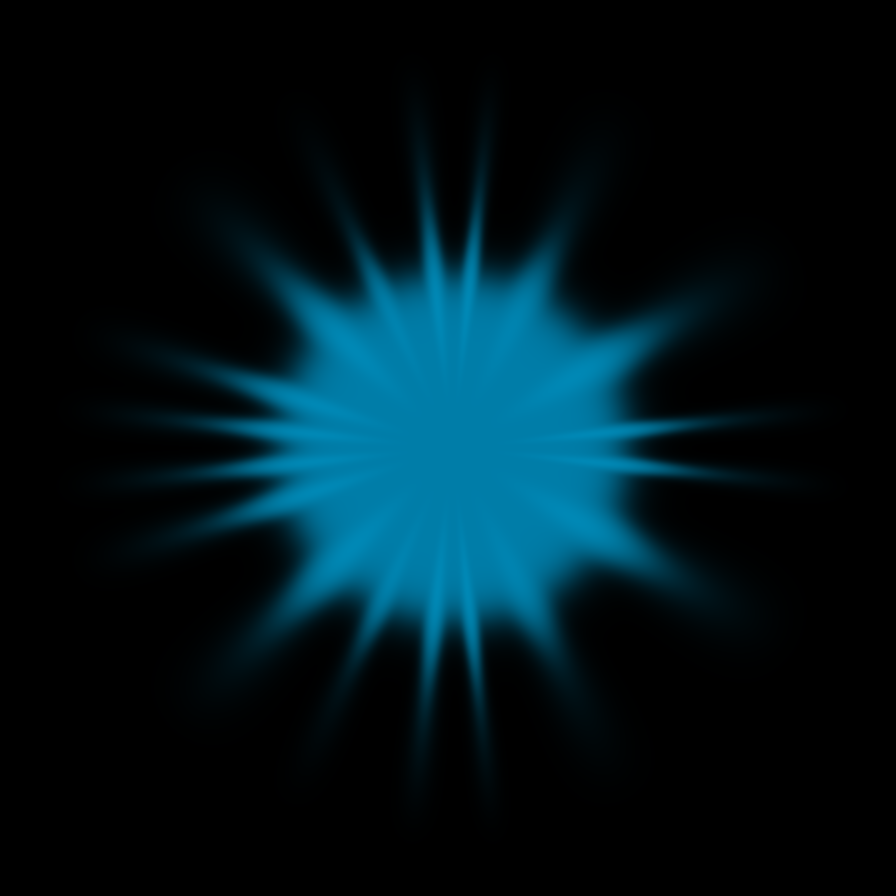
Give the GLSL for this background, as a WebGL 1 fragment shader.

```glsl
precision highp float;

uniform vec2 u_resolution;

const float PI = 3.14159265;
const int MAX_RAYS = 5;

// Soft angular profile of one ray, all in degrees
float rayProfile(float angle, float direction, float width) {
  float d = (angle - direction) / width;
  return exp(-d * d);
}

// Rays spread unevenly over a quarter turn, wider towards its middle
float rayFan(float angle, float count, float bow, float narrow, float wide) {
  float gap = 1.0;
  for (int i = 0; i < MAX_RAYS; i++) {
    if (float(i) >= count) break;
    float t = float(i) / (count - 1.0);
    float wave = sin(2.0 * PI * t);
    float direction = mix(5.7, 84.0, t) - 4.3 * wave + bow * wave * wave;
    float swell = pow(sin(PI * t), 4.0) * (1.0 - 0.6 * t);
    float strength = 1.0 - 0.35 * max(0.0, -wave);
    gap *= 1.0 - strength * rayProfile(angle, direction, narrow + wide * swell);
  }
  return 1.0 - gap;
}

// Both fans, mirrored across the horizontal axis
float rayMask(vec2 p) {
  float angle = degrees(atan(abs(p.y), p.x + 1e-5));
  float right = rayFan(angle, 4.0, 2.8, 2.2, 10.0);
  float left = rayFan(180.0 - angle, 5.0, -3.4, 2.7, 5.0);
  return 1.0 - (1.0 - right) * (1.0 - left);
}

// Bright core whose edge reaches further and softer along the rays
float coreGlow(float radius, float rays) {
  float edge = mix(0.194, 0.24, rays);
  float softness = mix(0.013, 0.025, rays);
  return 1.0 / (1.0 + exp((radius - edge) / softness));
}

// Faint streak fading out towards the tip of a ray
float rayTail(float radius, float rays) {
  return 0.24 * rays * (1.0 - smoothstep(0.19, 0.46, radius));
}

void main() {
  vec2 uv = gl_FragCoord.xy / u_resolution;
  vec2 p = uv - vec2(0.505, 0.5);
  float radius = length(p);
  float rays = rayMask(p);

  // The rays brighten where they leave the core
  vec3 coreBlue = vec3(0.0, 0.49, 0.66);
  vec3 rayBlue = vec3(0.0, 0.56, 0.745);
  vec3 blue = mix(coreBlue, rayBlue, rays * smoothstep(0.04, 0.2, radius));

  float core = coreGlow(radius, rays);
  float light = core + (1.0 - core) * rayTail(radius, rays);
  gl_FragColor = vec4(blue * light, 1.0);
}
```
